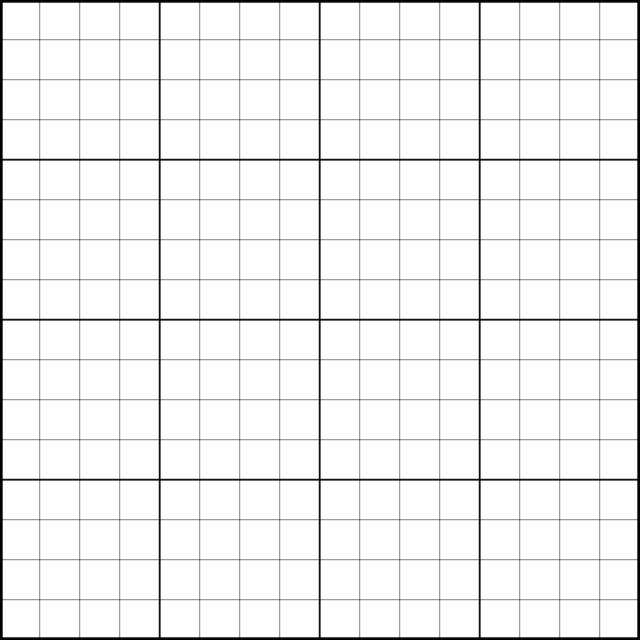
Write a three.js fragment shader that draws this pattern.

```glsl
// Black square grid on white: fine cells, a bold line every fourth cell, and a heavy frame.
#define CELLS 16.0
#define BLOCKS 4.0
#define FINE_WIDTH 0.0008
#define BOLD_WIDTH 0.00273
#define FRAME_WIDTH 0.0042
#define LINE_SHIFT vec2(-0.00045, 0.00045)
#define INK vec3(0.01)
#define PAPER vec3(1.0)

varying vec2 vUv;

// Integral of a tent filter two pixels wide; t is in pixels.
vec2 tentStep(vec2 t) {
  t = clamp(t, -1.0, 1.0);
  return 0.5 + t - 0.5 * t * abs(t);
}

// Filtered coverage of evenly spaced lines, one value per axis.
vec2 lineCoverage(vec2 p, float count, float width, vec2 pixel) {
  vec2 offset = p - floor(p * count + 0.5) / count;
  vec2 halfWidth = vec2(0.5 * width);
  return tentStep((halfWidth - offset) / pixel)
       - tentStep((-halfWidth - offset) / pixel);
}

void main() {
  vec2 pixel = max(fwidth(vUv), vec2(1e-5));

  // Fine and bold rulings
  vec2 p = vUv - LINE_SHIFT;
  vec2 fine = lineCoverage(p, CELLS, FINE_WIDTH, pixel);
  vec2 bold = lineCoverage(p, BLOCKS, BOLD_WIDTH, pixel);

  // Frame along the canvas edges
  vec2 edgeDistance = min(vUv, 1.0 - vUv);
  vec2 frame = tentStep((FRAME_WIDTH - edgeDistance) / pixel);

  vec2 ink = max(max(fine, bold), frame);
  float coverage = 1.0 - (1.0 - ink.x) * (1.0 - ink.y);
  gl_FragColor = vec4(mix(PAPER, INK, coverage), 1.0);
}
```
